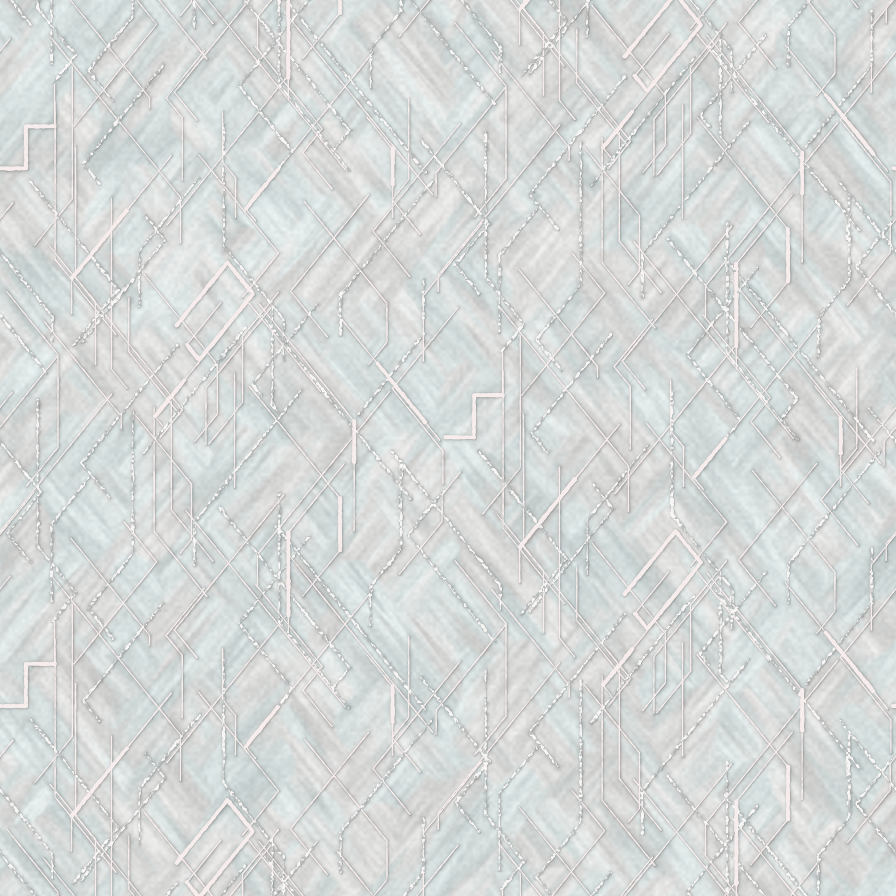
A WebGL 1 fragment shader for this pattern:

```glsl
precision highp float;
// Pale brushed wallpaper with raised, angular pink and glitter lines on a half-drop repeat.
uniform vec2 u_resolution;

#define CELL 0.1                  // spacing of the scattered lines
#define SLOPE vec2(0.63, 0.777)   // direction of the diagonals
#define LINE_SHARE 0.82           // part of the cells that hold a line
#define GLITTER_SHARE 0.45        // part of the lines that are rough
#define THIN 0.0008               // half widths
#define BOLD 0.0023
#define GLITTER 0.0012
#define RELIEF 0.0013             // reach of the shadow beside a line
#define SHADE_DIR vec2(0.8, -0.6)
#define STREAK_CONTRAST 1.9

const vec3 DEEP_GREY = vec3(0.790, 0.805, 0.803);
const vec3 LIGHT_GREY = vec3(0.908, 0.922, 0.920);
const vec3 COOL_TINT = vec3(-0.014, 0.006, 0.007);
const vec3 WARM_TINT = vec3(0.011, -0.005, -0.010);
const vec3 PINK_WHITE = vec3(0.965, 0.930, 0.927);
const vec3 GLITTER_DARK = vec3(0.74, 0.75, 0.75);
const vec3 GLITTER_LIGHT = vec3(0.97, 0.965, 0.96);

vec2 hash2(vec2 p) {
  vec3 q = fract(p.xyx * vec3(0.1031, 0.1030, 0.0973));
  q += dot(q, q.yzx + 33.33);
  return fract((q.xx + q.yz) * q.zy);
}

float noise(vec2 p) {
  vec2 i = floor(p), f = fract(p);
  f = f * f * (3.0 - 2.0 * f);
  float low = mix(hash2(i).x, hash2(i + vec2(1, 0)).x, f.x);
  float high = mix(hash2(i + vec2(0, 1)).x, hash2(i + vec2(1, 1)).x, f.x);
  return mix(low, high, f.y);
}

// Coordinates along and across one diagonal; side is 1 or -1.
vec2 diagonal(vec2 p, float side) {
  vec2 dir = vec2(side, 1.0) * SLOPE;
  return vec2(dot(p, dir), dot(p, vec2(dir.y, -dir.x)));
}

// Dry brush marks with ragged ends: x is the tone, y the warmth.
vec2 brush(vec2 p, float side) {
  vec2 q = diagonal(p, side) + side * 3.7;
  q.x += 0.06 * noise(vec2(q.y * 150.0, q.x * 4.0));
  float tone = 0.32 * noise(q * vec2(13, 45)) + 0.30 * noise(q * vec2(26, 95))
             + 0.38 * noise(q * vec2(20, 190));
  float warmth = 0.65 * noise(q * vec2(11, 34) + 40.0) + 0.35 * noise(q * vec2(18, 110));
  return vec2(tone, warmth);
}

vec3 paintedGround(vec2 p) {
  vec2 rhomb = vec2(diagonal(p, 1.0).y, diagonal(p, -1.0).y);
  float weave = smoothstep(0.42, 0.58, noise(rhomb * 21.0));
  vec2 paint = mix(brush(p, 1.0), brush(p, -1.0), weave);
  float tone = clamp(0.5 + STREAK_CONTRAST * (paint.x - 0.5), 0.0, 1.0);
  vec3 color = mix(DEEP_GREY, LIGHT_GREY, tone);
  color += mix(COOL_TINT, WARM_TINT, smoothstep(0.3, 0.7, paint.y));
  return color + 0.05 * (noise(p * 270.0) - 0.5);
}

// Keeps the nearest line: signed distance, shaded side, glitter flag.
vec3 nearer(vec3 best, vec2 p, vec2 a, vec2 b, float halfWidth, float glitter) {
  vec2 ab = b - a;
  vec2 away = p - a - ab * clamp(dot(p - a, ab) / dot(ab, ab), 0.0, 1.0);
  float d = length(away);
  if (d - halfWidth >= best.x) return best;
  return vec3(d - halfWidth, dot(away, SHADE_DIR) / max(d, 0.00001), glitter);
}

// Upward direction; leaning above 0.34 means one of the diagonals.
vec2 heading(float r) {
  return r < 0.34 ? vec2(0, 1) : vec2(r < 0.69 ? 1.0 : -1.0, 1.0) * SLOPE;
}

// Bent lines, one per cell and layer, repeating every 5 by 6 cells with a drop of 3.
vec3 scatteredLines(vec3 best, vec2 p, float rough) {
  vec2 home = floor(p / CELL);
  for (int layer = 0; layer < 3; layer++)
  for (int j = -2; j <= 2; j++)
  for (int i = -2; i <= 2; i++) {
    vec2 cell = home + vec2(i, j);
    vec2 id = cell - vec2(0.0, 3.0 * floor((cell.x + 0.5) / 5.0));
    id = floor(mod(id + 0.5, vec2(5, 6))) + 31.0 * float(layer) + 1.0;
    vec2 kind = hash2(id + 23.0);
    if (kind.x > LINE_SHARE) continue;
    vec2 place = hash2(id), turn = hash2(id + 7.0), span = hash2(id + 13.0);
    if (layer == 2) turn = vec2(0.35 + 0.65 * turn.x);  // straight diagonals
    vec2 middle = (cell + place) * CELL;
    vec2 top = middle + heading(turn.x) * mix(0.03, 0.18, span.x);
    vec2 bottom = middle - heading(turn.y) * mix(0.02, 0.11, span.y);
    vec2 tail = bottom - heading(fract(turn.x * 7.0 + turn.y * 5.0)) * mix(0.01, 0.08, place.x);
    float glitter = step(kind.y, GLITTER_SHARE);
    float thin = mix(THIN, GLITTER, glitter) + rough * mix(0.2, 1.0, glitter);
    float main = mix(thin, BOLD + 0.4 * rough, step(0.9, kind.y));
    best = nearer(best, p, middle, top, thin, glitter);
    best = nearer(best, p, middle, bottom, main, glitter);
    best = nearer(best, p, bottom, tail, thin, glitter);
  }
  return best;
}

// One bold stair and one folded loop in every half-drop tile.
vec3 boldMotifs(vec3 best, vec2 p, float rough) {
  vec2 q = p + vec2(0.2, 0.1);
  float column = floor(q.x / 0.5), bold = BOLD + 0.4 * rough;
  q = vec2(q.x - 0.5 * column, mod(q.y - 0.3 * column, 0.6));
  vec2 rise = vec2(0.032, 0.047);
  for (int i = 0; i < 2; i++) {
    vec2 foot = vec2(0.197, 0.312) + float(i) * rise;
    vec2 corner = foot + vec2(rise.x, 0.0);
    best = nearer(best, q, foot, corner, bold, 0.0);
    best = nearer(best, q, corner, foot + rise, i == 0 ? bold : THIN, 0.0);
  }
  vec2 tip = vec2(0.454, 0.207), fall = vec2(SLOPE.x, -SLOPE.y);
  vec2 right = tip + fall * 0.045, left = right - SLOPE * 0.095;
  vec2 fold = left - fall * 0.022;
  best = nearer(best, q, tip, tip - SLOPE * 0.09, bold, 0.0);
  best = nearer(best, q, tip, right, bold, 0.0);
  best = nearer(best, q, right, left, bold, 0.0);
  best = nearer(best, q, left, fold, bold, 0.0);
  return nearer(best, q, fold, fold + SLOPE * 0.06, THIN, 0.0);
}

void main() {
  vec2 p = gl_FragCoord.xy / u_resolution.y;
  float rough = 0.0024 * (noise(p * 330.0) - 0.5) + 0.0012 * (noise(p * 60.0) - 0.5);
  vec3 line = boldMotifs(scatteredLines(vec3(1, 0, 0), p, rough), p, rough);

  // Relief shadow, then the line itself.
  vec3 color = paintedGround(p);
  color -= exp(-max(line.x, 0.0) / RELIEF) * (0.17 + 0.10 * line.y);
  vec3 sparkle = mix(GLITTER_DARK, GLITTER_LIGHT, smoothstep(0.2, 0.6, noise(p * 420.0)));
  float cover = clamp(0.5 - line.x * u_resolution.y, 0.0, 1.0);
  color = mix(color, mix(PINK_WHITE, sparkle, line.z), cover);
  gl_FragColor = vec4(color, 1.0);
}
```
